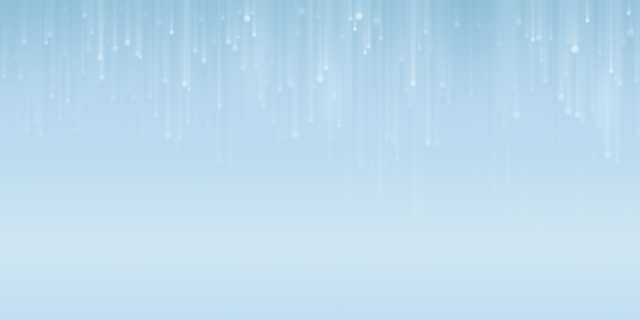
Give the GLSL for this background, as a WebGL 2 fragment shader.

```glsl
#version 300 es
precision highp float;
// Pale blue backdrop with falling threads of light that end in soft beads.
// A vertical gradient is veiled by noise columns, then a loop adds hashed
// drops whose reach and strength follow a crowding curve across the width.
uniform vec2 u_resolution;
out vec4 fragColor;

float hash(float n) {
    n = fract(n * 0.1031);
    n *= n + 33.33;
    n *= n + n;
    return fract(n);
}

float noise(float x) {
    float cell = floor(x);
    float f = fract(x);
    return mix(hash(cell + 7.0), hash(cell + 8.0), f * f * (3.0 - 2.0 * f));
}

float bump(float x, float center, float width) {
    float d = (x - center) / width;
    return exp(-d * d);
}

// How strongly light gathers at a place across the width
float crowding(float u) {
    float c = 0.25 + 0.25 * bump(u, 0.16, 0.04) + 0.35 * bump(u, 0.27, 0.04);
    c += 0.65 * bump(u, 0.395, 0.035) + 0.75 * bump(u, 0.53, 0.055);
    c += 0.55 * bump(u, 0.66, 0.03) + 0.5 * bump(u, 0.81, 0.04);
    c += 0.8 * bump(u, 0.93, 0.05);
    return c * (1.0 - 0.95 * bump(u, 0.73, 0.035)) * smoothstep(-0.03, 0.12, u);
}

// Sky colour by depth below the top edge
vec3 backdrop(float depth) {
    vec3 c = mix(vec3(0.515, 0.725, 0.835), vec3(0.722, 0.85, 0.93), smoothstep(-0.14, 0.42, depth));
    c = mix(c, vec3(0.807, 0.897, 0.946), smoothstep(0.36, 0.77, depth));
    return mix(c, vec3(0.762, 0.876, 0.946), smoothstep(0.78, 1.0, depth));
}

// Trail in x, bead in y
vec2 drop(vec2 p, vec2 head, float radius, float blur) {
    vec2 d = p - head;
    float along = clamp(p.y / head.y, 0.0, 1.0);
    float trail = exp(-pow(d.x / (radius * 0.85), 2.0));
    trail *= (0.3 + 0.7 * along * along) * (1.0 - smoothstep(-radius, radius, d.y));
    float bead = 1.0 - smoothstep(radius - blur, radius + blur, length(d));
    return vec2(trail, bead);
}

void main() {
    vec2 uv = gl_FragCoord.xy / u_resolution;
    float aspect = u_resolution.x / u_resolution.y;
    float pixel = 1.0 / u_resolution.y;
    float depth = 1.0 - uv.y;
    vec2 p = vec2(uv.x * aspect, depth);
    vec3 color = backdrop(depth);
    vec3 light = vec3(0.85, 0.935, 0.97);

    // Soft columns hanging from the top
    float columns = 0.5 * noise(uv.x * 38.0) + 0.5 * noise(uv.x * 130.0);
    float veil = columns * crowding(uv.x) * (1.0 - smoothstep(0.1, 0.52, depth));
    color = mix(color, light, 0.52 * veil);

    // Wide glows where the threads bunch up
    float glow = 0.3 * bump(uv.x, 0.515, 0.02) * bump(depth, 0.3, 0.11);
    glow += 0.36 * bump(uv.x, 0.948, 0.018) * bump(depth, 0.31, 0.1);
    glow += 0.22 * bump(uv.x, 0.39, 0.025) * bump(depth, 0.2, 0.14);
    color = mix(color, light, glow);

    // Threads with beads, fainter and softer as they reach lower
    for (int i = 0; i < 190; i++) {
        float id = float(i);
        float u = (id + hash(id + 11.3)) / 190.0;
        float reach = mix(0.4, 0.66, smoothstep(0.1, 0.7, u));
        float fall = 0.03 + reach * hash(id + 211.7);
        float size = hash(id + 431.9);
        float radius = mix(0.006, 0.012, size * size);
        float blur = max(pixel, mix(0.0015, 0.005, smoothstep(0.15, 0.55, fall)));
        float fade = 1.0 - 0.65 * smoothstep(0.25, 0.65, fall);
        float vigor = hash(id + 677.1);
        float power = fade * (0.2 + 0.8 * vigor * vigor) * min(0.35 + crowding(u), 1.15);
        vec2 lit = drop(p, vec2(u * aspect, fall), radius, blur);
        color = mix(color, light, clamp(power * (0.65 * lit.x + 0.7 * lit.y), 0.0, 0.95));
    }

    // Fine grain against banding
    float grain = hash(gl_FragCoord.x + 57.0 * hash(gl_FragCoord.y)) - 0.5;
    fragColor = vec4(color + grain / 255.0, 1.0);
}
```
